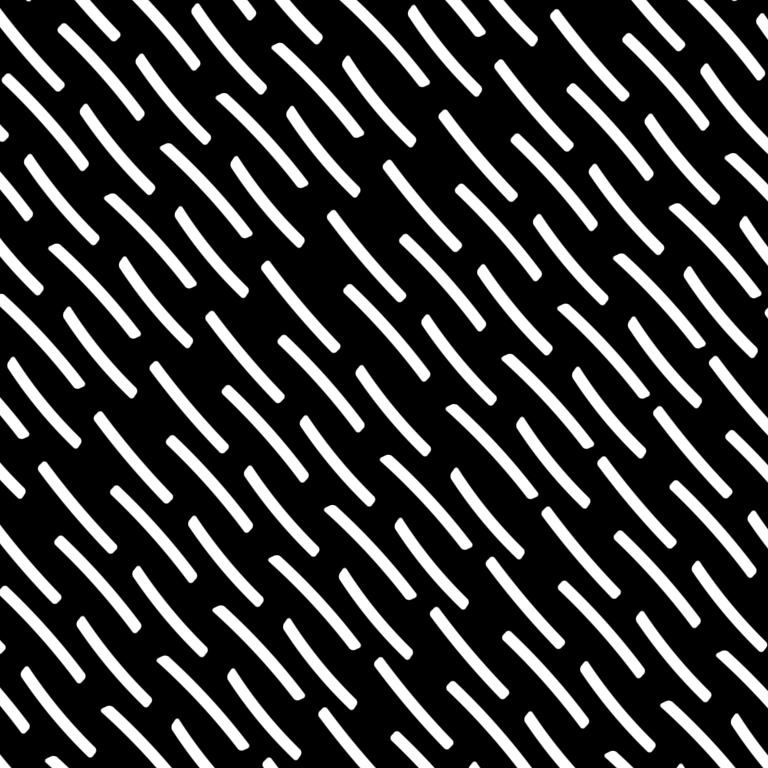
A three.js fragment shader for this pattern:

```glsl
// Slanted rows of slightly bowed white dashes on black, with a few slipped joints.
varying vec2 vUv;

// Step between neighbours in a row, in percent of the canvas
const vec2 ROW_STEP = vec2(7.266, 6.536);

// Distance to one bowed dash with skewed, rounded ends, centred at the origin
float bowedDash(vec2 p, vec2 halfSpan, float bow, float skew) {
  float halfLength = length(halfSpan);
  vec2 dir = halfSpan / halfLength;
  float along = dot(p, dir);
  float across = dot(p, vec2(-dir.y, dir.x));
  across -= bow * (1.0 - along * along / (halfLength * halfLength));
  along -= skew * across;
  vec2 edge = abs(vec2(along, across)) - vec2(halfLength + 0.2, 0.76) + 0.5;
  return length(max(edge, 0.0)) + min(max(edge.x, edge.y), 0.0) - 0.5;
}

float nearestIndex(vec2 p) {
  return floor(dot(p, ROW_STEP) / dot(ROW_STEP, ROW_STEP) + 0.5);
}

// Endless row of dashes; those up to index "joint" are displaced by "slip"
float dashRow(vec2 p, vec2 slip, float joint, vec2 halfSpan, float bow, float skew) {
  vec2 slipped = p - slip;
  vec2 lower = slipped - ROW_STEP * min(nearestIndex(slipped), joint);
  vec2 upper = p - ROW_STEP * max(nearestIndex(p), joint + 1.0);
  return min(bowedDash(lower, halfSpan, bow, skew),
             bowedDash(upper, halfSpan, bow, skew));
}

void main() {
  vec2 p = vUv * 100.0;
  float dist = 100.0;

  // Blocks of five rows, each row with its own length, bow and end cut
  for (int i = -2; i <= 2; i++) {
    float block = float(i);
    vec2 slip = block < 0.5 ? vec2(-1.3, -0.07) : vec2(0.0);
    vec2 gap = block < -0.5 ? vec2(-0.7, 1.95) : vec2(0.0);
    vec2 q = p - block * vec2(13.41, -51.69) - gap;
    dist = min(dist, dashRow(q - vec2(69.53, 86.26), slip, -4.0, vec2(4.69, -5.53), -0.25, -0.08));
    dist = min(dist, dashRow(q - vec2(79.43, 82.81), slip, -5.0, vec2(5.21, -5.86), 0.35, -0.10));
    dist = min(dist, dashRow(q - vec2(81.58, 72.72), slip, -4.0, vec2(4.49, -5.40), -0.38, -0.22));
    dist = min(dist, dashRow(q - vec2(85.87, 60.81), slip, -4.0, vec2(5.40, -5.86), 0.38, 0.32));
    dist = min(dist, dashRow(q - vec2(86.59, 52.80), slip, -3.0, vec2(4.43, -5.40), -0.42, -0.30));
  }

  // White ink with a soft edge
  float ink = 1.0 - smoothstep(-0.13, 0.13, dist);
  gl_FragColor = vec4(vec3(ink), 1.0);
}
```
